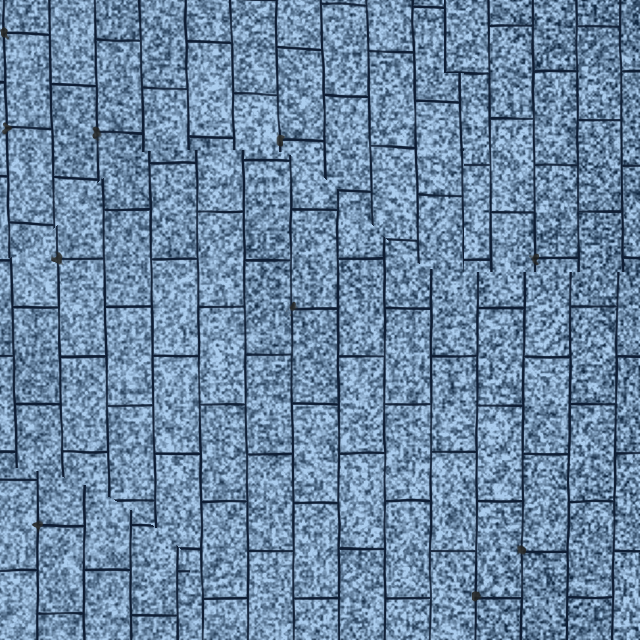
Give the GLSL for this texture, as a Shadertoy shader.

```glsl
// Weathered blue roof shingles: tall slabs in half-offset columns, laid in four
// patches whose grids do not quite line up. Each patch is a tilted grid with dark
// joints; value noise gives the mineral grain and hashes place debris at corners.

const vec3 DARK_GRAIN  = vec3(0.06, 0.15, 0.25);
const vec3 LIGHT_GRAIN = vec3(0.63, 0.76, 0.89);
const vec3 JOINT_COLOR = vec3(0.05, 0.11, 0.20);
const vec3 DEBRIS_COLOR = vec3(0.15, 0.16, 0.16);

const float GRAIN_SCALE = 215.0;     // granules across the canvas
const float GRAIN_CONTRAST = 0.92;
const float MEAN_TONE = 0.71;
const float TILE_VARIATION = 0.11;
const float SEAM_HALF_WIDTH = 0.0019;  // vertical joints
const float JOINT_HALF_WIDTH = 0.0021; // horizontal joints
const float JOINT_JITTER = 0.005;
const float DEBRIS_CHANCE = 0.09;
const float DEBRIS_RADIUS = 0.010;

// One patch of shingles: grid origin, slab size, lean of columns, slope of rows
struct Patch {
    vec2 origin;
    vec2 size;
    float lean;
    float slope;
    float seed;
};

float hash(vec2 p) {
    vec3 q = fract(p.xyx * vec3(0.1031, 0.1030, 0.0973));
    q += dot(q, q.yzx + 33.33);
    return fract((q.x + q.y) * q.z);
}

float noise(vec2 p) {
    vec2 i = floor(p), f = fract(p);
    f = f * f * (3.0 - 2.0 * f);
    return mix(mix(hash(i), hash(i + vec2(1, 0)), f.x),
               mix(hash(i + vec2(0, 1)), hash(i + vec2(1, 1)), f.x), f.y);
}

// Chooses the patch covering p (y measured downwards from the top edge)
Patch choosePatch(vec2 p) {
    float upperEdge = 0.235 + 0.17 * (1.0 - smoothstep(0.0, 0.24, p.x))
                    + 0.19 * smoothstep(0.42, 0.70, p.x);
    float lowerEdge = 0.73 + 1.6 * p.x * p.x + 0.3 * smoothstep(0.29, 0.33, p.x);
    float rightEdge = mix(0.694, 0.725, step(0.114, p.y));

    if (p.y > lowerEdge)
        return Patch(vec2(-0.0143, 0.7513), vec2(0.0729, 0.1393), 0.0, 0.0, 37.0);
    if (p.y > upperEdge)
        return Patch(vec2(0.0193, 0.4805), vec2(0.0727, 0.1515), 0.028 - 0.045 * p.x, 0.0, 71.0);
    if (p.x > rightEdge)
        return Patch(vec2(0.696, 0.113), vec2(0.0685, 0.1455), 0.010, 0.0, 113.0);
    return Patch(vec2(0.0065, 0.053), vec2(0.0710, 0.1471), 0.025, 0.046, 151.0);
}

// Row coordinate in a column; odd columns are shifted by half a slab
float rowCoord(Patch s, vec2 p, float column) {
    return (p.y - s.slope * p.x - s.origin.y) / s.size.y - 0.5 * mod(column, 2.0);
}

float lineMask(float d, float halfWidth, float blur) {
    return 1.0 - smoothstep(halfWidth - blur, halfWidth + blur, abs(d));
}

void mainImage(out vec4 fragColor, in vec2 fragCoord) {
    vec2 p = fragCoord / iResolution.xy;
    p.y = 1.0 - p.y;
    float blur = max(0.0010, 0.75 / iResolution.y);

    // Slab grid, with slightly wavering cut edges
    Patch s = choosePatch(p);
    vec2 waver = 0.0022 * (vec2(noise(p * 28.0), noise(p * 28.0 + 60.0)) - 0.5);
    vec2 q = p + waver;
    float across = (q.x - s.origin.x - s.lean * (q.y - s.origin.y)) / s.size.x;
    float column = floor(across);
    float down = rowCoord(s, q, column);
    float jointRow = round(down);
    float jitter = JOINT_JITTER * (hash(vec2(column, jointRow) + s.seed) - 0.5);
    float jointDist = (down - jointRow) * s.size.y - jitter;
    float seamDist = (across - round(across)) * s.size.x;
    float row = jointRow - step(jointDist, 0.0);

    // Tone: slab variation, broad weathering, then granules
    float tone = MEAN_TONE + TILE_VARIATION * (hash(vec2(column, row) + s.seed * 2.0) - 0.5);
    tone += 0.12 * (noise(p * 5.0 + 9.0) - 0.5) + 0.10 * (noise(p * 38.0) - 0.5);
    tone -= 0.12 * smoothstep(0.65, 1.0, p.x);
    float grain = noise(p * GRAIN_SCALE) - 0.5;
    float fineGrain = noise(p.yx * GRAIN_SCALE * 1.55 + 17.0) - 0.5;
    tone += GRAIN_CONTRAST * (grain + 0.55 * fineGrain) * (0.9 + 0.25 * p.x);
    vec3 color = mix(DARK_GRAIN, LIGHT_GRAIN, clamp(tone, 0.0, 1.07));

    // Joints, worn unevenly, with a soft shadow beside them
    float wear = 0.72 + 0.4 * noise(p * 22.0 + 31.0);
    float nearest = min(abs(seamDist), abs(jointDist));
    color *= 1.0 - 0.18 * exp(-nearest / 0.0025);
    float joints = max(lineMask(seamDist, SEAM_HALF_WIDTH * wear, blur),
                       lineMask(jointDist, JOINT_HALF_WIDTH * wear, blur));
    color = mix(color, JOINT_COLOR, joints * min(1.0, wear + 0.08));

    // Debris caught at a few slab corners
    float cornerColumn = round(across);
    float cornerDown = rowCoord(s, q, cornerColumn);
    vec2 corner = vec2(cornerColumn, round(cornerDown));
    vec2 offset = vec2(seamDist * 1.3, (cornerDown - corner.y) * s.size.y);
    float ragged = length(offset) + 0.011 * (noise(p * 150.0 + 5.0) - 0.5);
    float clump = 1.0 - smoothstep(0.6, 1.0, ragged / DEBRIS_RADIUS);
    clump *= step(hash(corner + s.seed * 3.0), DEBRIS_CHANCE);
    vec3 debris = DEBRIS_COLOR * (0.7 + 0.7 * noise(p * 260.0));
    color = mix(color, debris, 0.9 * clump);

    fragColor = vec4(color, 1.0);
}
```
